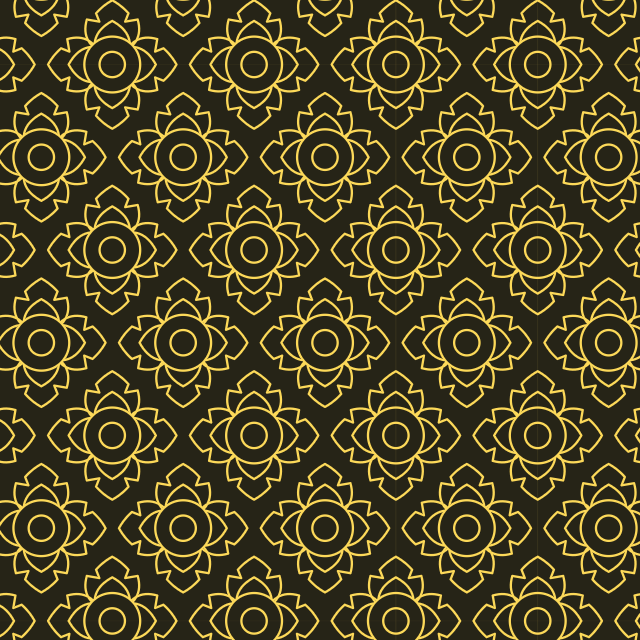
A Shadertoy shader for this pattern:

```glsl
// Staggered lattice of gold line-drawn four-petal flowers on dark olive.
// Lengths are hundredths of the canvas height.

float segmentDistance(vec2 p, vec2 a, vec2 b) {
    vec2 ab = b - a;
    return length(p - a - ab * clamp(dot(p - a, ab) / dot(ab, ab), 0.0, 1.0));
}

// Quadratic curve from a to c, bent towards b
float curveDistance(vec2 p, vec2 a, vec2 b, vec2 c) {
    float d = 1e3;
    vec2 from = a;
    for (int i = 1; i <= 10; i++) {
        float t = float(i) / 10.0;
        vec2 to = mix(mix(a, b, t), mix(b, c, t), t);
        d = min(d, segmentDistance(p, from, to));
        from = to;
    }
    return d;
}

// Right half of the upward petal
float petalDistance(vec2 p) {
    vec2 shoulder = vec2(2.53, 8.0), notch = vec2(2.02, 6.7), barb = vec2(3.97, 7.03);
    float d = curveDistance(p, vec2(0.0, 10.03), vec2(1.43, 9.25), shoulder);
    d = min(d, segmentDistance(p, shoulder, notch));
    d = min(d, segmentDistance(p, notch, barb));
    // Side lobe, then the inner petal
    d = min(d, curveDistance(p, barb, vec2(4.69, 4.56), vec2(3.19, 2.99)));
    return min(d, curveDistance(p, vec2(0.0, 6.81), vec2(2.47, 5.47), vec2(2.73, 3.45)));
}

float flowerDistance(vec2 p) {
    float r = length(p);
    float rings = min(abs(r - 1.98), abs(r - 4.36));
    p = abs(p);
    return min(rings, min(petalDistance(p), petalDistance(p.yx)));
}

// Offset from the nearest lattice point
vec2 repeatCell(vec2 p, vec2 cell) {
    return (fract(p / cell + 0.5) - 0.5) * cell;
}

float lineCoverage(float d, float halfWidth, float pixel) {
    return clamp(0.5 + (halfWidth - d) / pixel, 0.0, 1.0);
}

void mainImage(out vec4 fragColor, in vec2 fragCoord) {
    float pixel = 100.0 / iResolution.y;
    vec2 p = fragCoord * pixel;
    vec2 cell = vec2(22.16, 28.98);
    vec2 q = p - vec2(39.7, 60.94);

    // Two interleaved lattices, half a cell apart
    float d = min(flowerDistance(repeatCell(q, cell)),
                  flowerDistance(repeatCell(q + 0.5 * cell, cell)));

    vec3 gold = vec3(0.99, 0.85, 0.35);
    vec3 color = vec3(0.15, 0.14, 0.09);

    // Faint hairline seams
    float columnSeam = abs(abs(p.x - 72.94) - 11.08);
    float rowSeam = abs(abs(p.y - 46.45) - 43.47);
    color = mix(color, gold, 0.12 * lineCoverage(columnSeam, 0.05, pixel));
    color = mix(color, gold, 0.04 * lineCoverage(rowSeam, 0.05, pixel));

    color = mix(color, gold, lineCoverage(d, 0.18, pixel));
    fragColor = vec4(color, 1.0);
}
```
